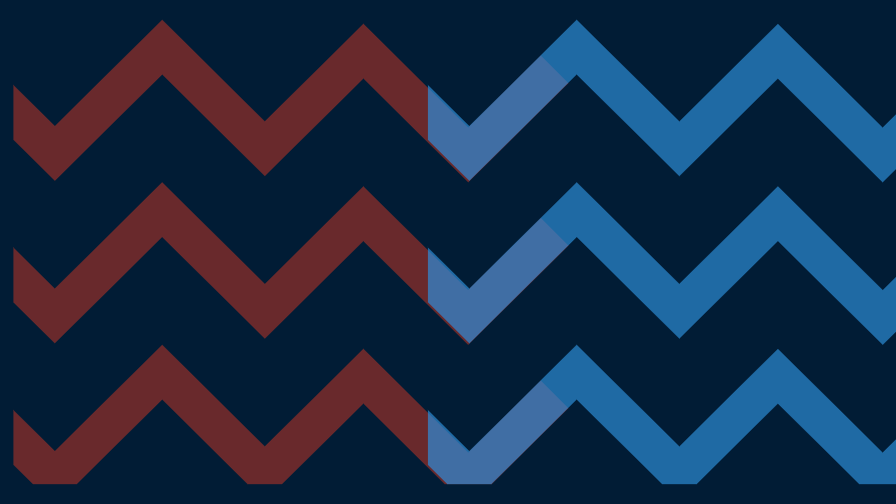
Give the GLSL for this pattern, as a WebGL 2 fragment shader.

```glsl
#version 300 es
precision highp float;
// Three rows of flat zigzag ribbons on navy: a red run on the left and a blue run
// on the right that overlaps its tail in a paler blue. Each ribbon is the upper
// envelope of three V shapes, thickened, clipped and repeated down the canvas.

uniform vec2 u_resolution;
out vec4 fragColor;

// Upper edge of the ribbon, y down: three valleys joined by two peaks
float zigzagEdge(float x) {
    float first = 108.0 - 0.99 * abs(x - 35.5);
    float second = 104.0 - 0.99 * abs(x - 215.5);
    float third = 109.3 - 0.99 * abs(x - 389.8);
    return max(first, max(second, third));
}

// Signed distance to one ribbon whose left end is at x = 0
float ribbon(vec2 p) {
    float band = (abs(p.y - zigzagEdge(p.x) - 23.5) - 23.5) * 0.71;
    float tailCut = (p.x - p.y - 404.5) * 0.707;
    return max(max(band, -p.x), tailCut);
}

// Three stacked ribbons, trimmed flat along the bottom
float ribbonRows(vec2 p) {
    float d = 1e4;
    for (int row = 0; row < 3; row++) {
        d = min(d, ribbon(p - vec2(0.0, 139.3 * float(row))));
    }
    return max(d, p.y - 415.0);
}

void main() {
    // The canvas is 432 units tall, measured from the top left
    float unit = 432.0 / u_resolution.y;
    vec2 p = vec2(gl_FragCoord.x, u_resolution.y - gl_FragCoord.y) * unit;

    // Edge coverage, one pixel wide
    float redCover = clamp(0.5 - ribbonRows(p - vec2(11.5, 0.0)) / unit, 0.0, 1.0);
    float blueCover = clamp(0.5 - ribbonRows(p - vec2(366.8, 0.0)) / unit, 0.0, 1.0);

    vec3 navy = vec3(0.005, 0.11, 0.208);
    vec3 red = vec3(0.412, 0.162, 0.172);
    vec3 blue = vec3(0.12, 0.415, 0.645);
    vec3 overlapBlue = vec3(0.25, 0.43, 0.645);

    // Blue lies over red and pales where both are present
    vec3 color = mix(navy, red, redCover);
    color = mix(color, mix(blue, overlapBlue, redCover), blueCover);
    fragColor = vec4(color, 1.0);
}
```
